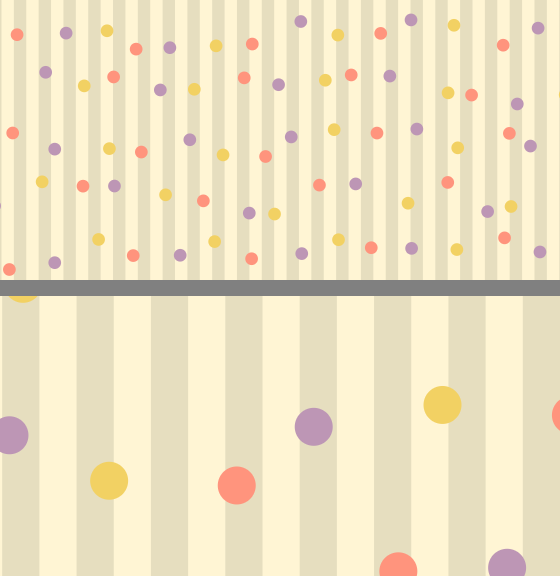
Top: the whole. Bottom: its middle third, enlarged.
This pattern is drawn by a Shadertoy shader. Its source:

```glsl
vec2 hash2(vec2 p) {
    return fract(sin(vec2(dot(p, vec2(127.1, 311.7)), dot(p, vec2(269.5, 183.3)))) * 43758.5453);
}

// Antialiased coverage of a signed distance (negative inside)
float coverage(float dist) {
    return clamp(0.5 - dist * iResolution.y, 0.0, 1.0);
}

// Colour of a dot: the three tints alternate along each row
vec3 dotColor(vec2 cell) {
    float rowShift = floor(3.0 * hash2(vec2(cell.y, 7.0)).x);
    float tint = mod(cell.x + rowShift, 3.0);
    if (tint < 0.5) return vec3(1.00, 0.58, 0.49);
    if (tint < 1.5) return vec3(0.74, 0.59, 0.71);
    return vec3(0.95, 0.82, 0.39);
}

void mainImage(out vec4 fragColor, in vec2 fragCoord) {
    vec2 p = fragCoord / iResolution.y;

    // Vertical stripes of equal width
    float stripePeriod = 0.08854;
    float fromCentre = abs(fract(p.x / stripePeriod - 0.309) - 0.5);
    float stripe = coverage((fromCentre - 0.25) * stripePeriod);
    vec3 color = mix(vec3(1.0, 0.96, 0.83), vec3(0.90, 0.87, 0.75), stripe);

    // One jittered dot per cell, every other row staggered by half a cell
    vec2 cellSize = vec2(0.143, 0.195);
    vec2 grid = p / cellSize;
    grid.x += 0.5 * mod(floor(grid.y), 2.0);
    vec2 cell = floor(grid);
    vec2 jitter = (hash2(cell) - 0.5) * vec2(0.076, 0.12);
    vec2 local = (grid - cell - 0.5) * cellSize;
    float dotMask = coverage(length(local - jitter) - 0.0226);
    color = mix(color, dotColor(cell), dotMask);

    fragColor = vec4(color, 1.0);
}
```
